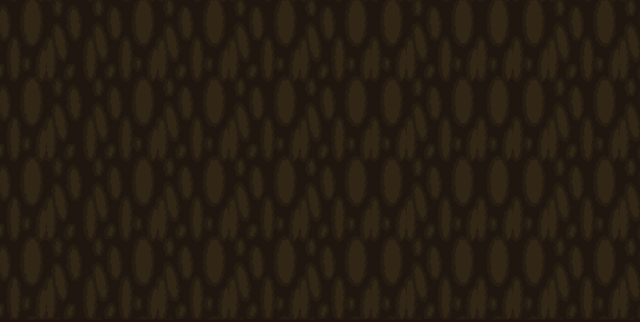
This pattern is drawn by a WebGL 2 fragment shader. Its source:

```glsl
#version 300 es
precision highp float;
// Dark scaly bark: eighteen columns by four rows of upright ragged ovals.
// Each column is broad (one large scale) or narrow (several slim ones);
// the distance to the nearest oval picks one of three flat brown tones.
uniform vec2 u_resolution;
out vec4 fragColor;

const float HEIGHT = 387.0;               // canvas height in layout units
const vec2 CELL = vec2(768.0 / 18.0, 96.0);
const float FIRST_COLUMN = 44.0;
const int BROAD_COLUMNS = 95913;          // one bit per column, left to right
const float TAU = 6.2831853;

const vec3 GROOVE = vec3(0.120, 0.090, 0.060);
const vec3 RIM    = vec3(0.150, 0.113, 0.070);
const vec3 SCALE  = vec3(0.192, 0.150, 0.082);
const vec3 EDGE   = vec3(0.125, 0.065, 0.055);

// Approximate signed distance to a leaning oval, repeated down the rows.
float oval(vec2 p, vec2 center, vec2 radius, float lean) {
    vec2 d = p - center;
    d.y = mod(d.y + 0.5 * CELL.y, CELL.y) - 0.5 * CELL.y;
    d.x -= lean * d.y;
    d += 0.001;
    float k = length(d / radius);
    return k * (k - 1.0) / length(d / (radius * radius));
}

float broadColumn(vec2 p) {
    float d = oval(p, vec2(0.0, 26.0), vec2(12.5, 29.0), 0.0);
    d = min(d, oval(p, vec2(-6.5, 77.0), vec2(4.5, 7.5), 0.0));
    return min(d, oval(p, vec2(13.0, 77.0), vec2(7.0, 20.0), -0.1));
}

float narrowColumn(vec2 p) {
    float d = oval(p, vec2(-11.5, 9.0), vec2(5.5, 10.0), 0.0);
    d = min(d, oval(p, vec2(8.5, 28.0), vec2(8.0, 20.0), 0.06));
    d = min(d, oval(p, vec2(-9.0, 51.0), vec2(8.0, 22.0), 0.18));
    return min(d, oval(p, vec2(3.0, 86.0), vec2(5.5, 8.5), -0.2));
}

bool isBroad(int column) {
    return column >= 0 && ((BROAD_COLUMNS >> column) & 1) == 1;
}

// Nearest oval among the three closest columns.
float scales(vec2 p) {
    int nearest = int(floor((p.x - FIRST_COLUMN) / CELL.x + 0.5));
    float d = 1e3;
    for (int i = -1; i <= 1; i++) {
        int column = nearest + i;
        float x = FIRST_COLUMN + float(column) * CELL.x;
        x -= column < 2 ? 6.0 : 0.0;      // the first columns sit further left
        vec2 q = p - vec2(x, 0.0);
        d = min(d, oval(q, vec2(-21.0, 71.0), vec2(7.5, 26.0), 0.0));
        d = min(d, isBroad(column) ? broadColumn(q) : narrowColumn(q));
    }
    return d;
}

// Layered sines that roughen the outlines, in step with the rows.
float ragged(vec2 p) {
    vec2 a = p * TAU / CELL;
    return 0.55 * sin(9.0 * a.y + 2.0 * sin(3.0 * a.x))
         + 0.40 * sin(15.0 * a.y - 5.0 * a.x + 1.3)
         + 0.30 * sin(6.0 * a.x + 4.0 * a.y);
}

float inside(float d, float softness) {
    return 1.0 - smoothstep(-softness, softness, d);
}

void main() {
    vec2 p = gl_FragCoord.xy * HEIGHT / u_resolution.y;
    float pixel = HEIGHT / u_resolution.y;
    float bottom = p.y;
    p.y = HEIGHT - p.y;                   // rows are laid from the top

    float rough = ragged(p);
    float softness = max(1.0, 0.75 * pixel);
    float rim = scales(p) + 0.8 * rough - 1.2;
    float core = scales(p - vec2(0.8, 0.0)) + rough + 2.7;

    vec3 color = mix(GROOVE, RIM, inside(rim, softness));
    color = mix(color, SCALE, inside(core, softness));

    // Thin reddish strip below the last row
    color = mix(color, EDGE, inside(bottom - 3.0, 0.5 * pixel));
    fragColor = vec4(color, 1.0);
}
```
